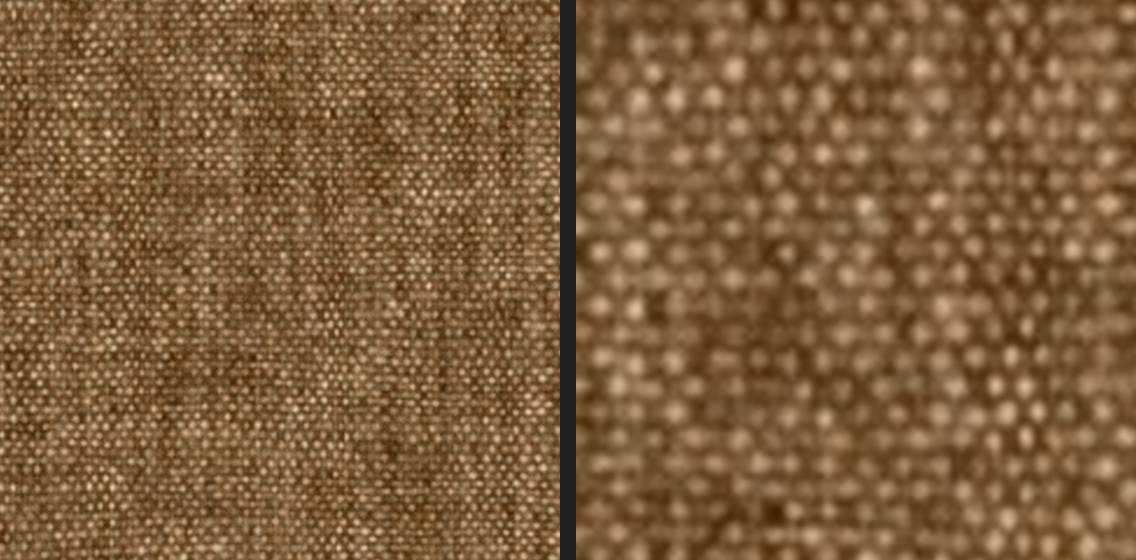
Left: the whole. Right: its middle third, enlarged.
This texture is drawn by a Shadertoy shader. Its source:

```glsl
float hash(vec2 p) {
    vec3 q = fract(p.xyx * vec3(0.1031, 0.1030, 0.0973));
    q += dot(q, q.yzx + 33.33);
    return fract((q.x + q.y) * q.z);
}

// Smooth value noise, centred on zero
float noise(vec2 p) {
    vec2 i = floor(p), f = fract(p);
    f = f * f * (3.0 - 2.0 * f);
    float low = mix(hash(i), hash(i + vec2(1, 0)), f.x);
    float high = mix(hash(i + vec2(0, 1)), hash(i + vec2(1, 1)), f.x);
    return mix(low, high, f.y) - 0.5;
}

// Raised knots on alternate crossings, faint ones or pits on the others
float weave(vec2 p, float relief) {
    float sum = 0.0;
    vec2 base = floor(p + 0.5);
    for (int y = -2; y <= 2; y++) {
        for (int x = -2; x <= 2; x++) {
            vec2 cell = base + vec2(x, y);
            float h = hash(cell + 17.0);
            vec2 jitter = vec2(hash(cell + 51.0), hash(cell + 93.0)) - 0.5;
            bool raised = mod(cell.x + cell.y, 2.0) < 0.5;
            float height = raised ? 0.27 * (0.58 + 0.84 * h) * relief : 0.17 * h - 0.07;
            vec2 d = (p - cell - jitter * vec2(0.40, 0.24)) * vec2(2.3, 3.15);
            d *= 0.88 + 0.28 * hash(cell + 137.0);
            float r2 = dot(d, d);
            sum += height * exp(-0.42 * r2 - 0.06 * r2 * r2);
        }
    }
    return sum;
}

void mainImage(out vec4 fragColor, in vec2 fragCoord) {
    vec2 uv = fragCoord / iResolution.xy;

    // Threads keep their course but vary in width and wander slightly
    vec2 p = uv * vec2(90.0, 64.0);
    p.x += 1.4 * noise(vec2(uv.x * 14.0, uv.y * 2.0) + 3.0) + 0.35 * noise(uv * 23.0);
    p.y += 1.1 * noise(vec2(uv.x * 2.5, uv.y * 12.0) + 40.0) + 0.25 * noise(uv * 21.0 + 70.0);

    // Worn patches, stretched along the warp
    float patches = noise(uv * vec2(15.0, 8.0) + 11.0) + 0.8 * noise(uv * vec2(30.0, 21.0) + 80.0);
    float value = weave(p, 1.0 + 0.5 * patches) - 0.109 + 0.01 * patches;

    // Grooves between threads, and uneven warp and weft
    value += 0.014 * cos(6.2832 * p.x) + 0.018 * cos(6.2832 * p.y);
    value += 0.13 * noise(vec2(p.x, uv.y * 4.0 + 20.0));
    value += 0.09 * noise(vec2(uv.x * 6.0 + 60.0, p.y));

    // Fibre grain
    value += 0.09 * noise(uv * vec2(150.0, 130.0) + 5.0) + 0.08 * noise(uv * 240.0 + 31.0);

    // Brown dye with slight red and yellow drifts
    vec3 color = vec3(0.507, 0.381, 0.243) + 0.97 * value;
    color += vec3(0.03, -0.01, -0.02) * noise(uv * 45.0 + 200.0);
    color += vec3(0.0, 0.006, -0.025) * noise(uv * vec2(16.0, 10.0) + 300.0);
    fragColor = vec4(clamp(color, 0.0, 1.0), 1.0);
}
```
